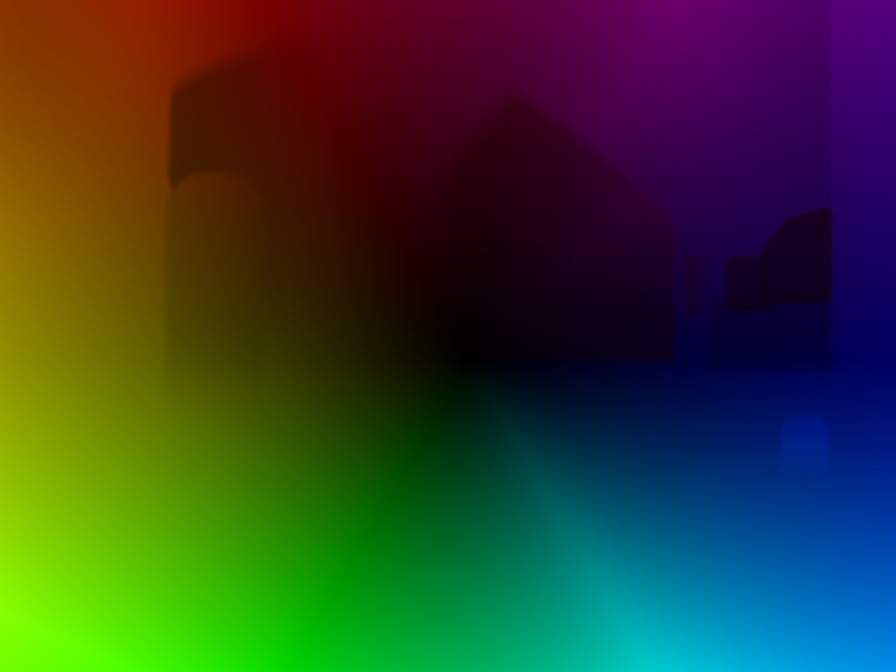
A WebGL 1 fragment shader for this texture map:

```glsl
precision highp float;
uniform vec2 u_resolution;

// Soft half-plane: 1 to the left of the line from a to b
float leftOf(vec2 p, vec2 a, vec2 b, float soft) {
  vec2 along = normalize(b - a);
  vec2 q = p - a;
  return smoothstep(-soft, soft, along.x * q.y - along.y * q.x);
}

// Soft rounded box
float box(vec2 p, vec2 center, vec2 halfSize, float radius, float soft) {
  vec2 q = abs(p - center) - halfSize + radius;
  float dist = length(max(q, 0.0)) + min(max(q.x, q.y), 0.0) - radius;
  return 1.0 - smoothstep(-soft, soft, dist);
}

// Pure colour on a wheel of six sectors
vec3 wheel(float sector) {
  return clamp(abs(mod(sector + vec3(0.0, 4.0, 2.0), 6.0) - 3.0) - 1.0, 0.0, 1.0);
}

// Dim mass in the upper left
float leftMass(vec2 p) {
  return leftOf(p, vec2(0.573, 0.965), vec2(0.347, 0.922), 0.035)
       * leftOf(p, vec2(0.347, 0.922), vec2(0.255, 0.87), 0.02)
       * leftOf(p, vec2(0.255, 0.87), vec2(0.25, 0.73), 0.008)
       * leftOf(p, vec2(0.25, 0.73), vec2(0.286, 0.65), 0.006)
       * smoothstep(0.4, 0.62, p.y);
}

// Gabled block right of the focus
float gable(vec2 p) {
  return leftOf(p, vec2(0.698, 0.463), vec2(1.002, 0.463), 0.012)
       * leftOf(p, vec2(1.002, 0.465), vec2(1.002, 0.67), 0.005)
       * leftOf(p, vec2(0.998, 0.67), vec2(0.946, 0.731), 0.01)
       * leftOf(p, vec2(0.946, 0.731), vec2(0.764, 0.865), 0.015)
       * leftOf(p, vec2(0.764, 0.865), vec2(0.656, 0.74), 0.03)
       * leftOf(p, vec2(0.66, 0.74), vec2(0.67, 0.46), 0.04);
}

// Stepped dark shape near the right side
float steppedShape(vec2 p) {
  float tall = box(p, vec2(1.183, 0.621), vec2(0.055, 0.072), 0.01, 0.004)
             * leftOf(p, vec2(1.236, 0.694), vec2(1.168, 0.674), 0.005)
             * leftOf(p, vec2(1.168, 0.674), vec2(1.128, 0.62), 0.006);
  float low = box(p, vec2(1.117, 0.578), vec2(0.038, 0.041), 0.018, 0.005);
  return max(tall, 0.85 * low);
}

void main() {
  vec2 p = gl_FragCoord.xy / u_resolution * vec2(4.0 / 3.0, 1.0);
  vec2 ray = p - vec2(0.698, 0.465);
  float reach = length(ray) + 0.0001;

  // Brightness slope: walls, corners, then the steeper floor
  float slope = mix(0.81, 0.68, smoothstep(0.2, 0.8, p.x));
  slope -= 0.2 * smoothstep(0.25, 0.0, p.x) * smoothstep(0.6, 1.0, p.y);
  slope -= 0.08 * smoothstep(1.0, 1.33, p.x);
  slope += 0.8 * min(1.0, 1.2 * max(0.0, -ray.y) / reach);

  // Left mass and the lighter bump in front of it
  float massShade = mix(0.65, 1.0, smoothstep(0.26, 0.52, p.x));
  float leftShade = mix(1.0, massShade, leftMass(p));
  float bump = box(p, vec2(0.319, 0.55), vec2(0.073, 0.193), 0.06, 0.008)
             * smoothstep(0.36, 0.52, p.y);
  slope *= mix(leftShade, 0.88, bump);

  // Right-hand shapes
  float block = gable(p);
  float stepped = steppedShape(p);
  float sliver = box(p, vec2(1.031, 0.574), vec2(0.015, 0.045), 0.01, 0.006);
  float blockShade = mix(0.8, 0.55, smoothstep(0.75, 0.47, p.y) * smoothstep(0.75, 1.0, p.x));
  slope *= mix(1.0, blockShade, block);
  slope *= 1.0 - 0.14 * smoothstep(1.0, 1.236, p.x) * smoothstep(1.24, 1.232, p.x)
               * smoothstep(0.42, 0.5, p.y);
  slope *= 1.0 - 0.22 * box(p, vec2(1.145, 0.505), vec2(0.091, 0.055), 0.01, 0.012);
  slope *= 1.0 - 0.55 * stepped;
  slope *= 1.0 - 0.22 * sliver;

  // Small pale patch fading downward
  float patchGlow = box(p, vec2(1.198, 0.325), vec2(0.035, 0.056), 0.025, 0.006)
                  * smoothstep(0.275, 0.35, p.y);
  slope *= 1.0 + 0.2 * patchGlow;

  // Direction picks the hue
  float sector = 4.0 + atan(ray.y, ray.x) * 3.0 / 3.14159;
  sector += 0.28 * max(block, max(stepped, 0.5 * sliver));
  gl_FragColor = vec4(wheel(sector) * min(slope * reach, 1.0), 1.0);
}
```
